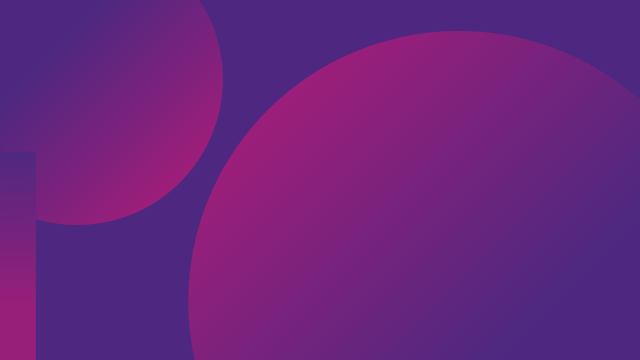
This background is drawn by a WebGL 2 fragment shader. Its source:

```glsl
#version 300 es
precision highp float;
// Two large discs and a corner bar on a flat violet ground.
// Each shape is a distance function filled with a linear blend between
// violet and magenta: diagonal for the discs, vertical for the bar.
uniform vec2 u_resolution;
out vec4 fragColor;

const vec3 VIOLET = vec3(0.306, 0.157, 0.502);
const vec3 MAGENTA = vec3(0.608, 0.118, 0.478);

// Signed distance to a box given its centre offset and half size.
float boxDistance(vec2 p, vec2 halfSize) {
    vec2 d = abs(p) - halfSize;
    return length(max(d, 0.0)) + min(max(d.x, d.y), 0.0);
}

// Antialiased coverage of a shape, one pixel wide at its edge.
float coverage(float dist, float pixel) {
    return clamp(0.5 - dist / pixel, 0.0, 1.0);
}

// Magenta amount rising linearly as x goes from start to end.
vec3 blend(float x, float start, float end) {
    return mix(VIOLET, MAGENTA, clamp((x - start) / (end - start), 0.0, 1.0));
}

// Disc filled along the diagonal that runs down and to the right.
vec3 paintDisc(vec3 under, vec2 p, float radius, vec2 span, float pixel) {
    float along = dot(p, vec2(1.0, -1.0)) * inversesqrt(2.0);
    return mix(under, blend(along, span.x, span.y), coverage(length(p) - radius, pixel));
}

void main() {
    // One unit is the canvas height.
    vec2 p = gl_FragCoord.xy / u_resolution.y;
    float pixel = 1.0 / u_resolution.y;
    vec3 color = VIOLET;

    // Upper left disc, then the large disc cut by the right and lower edges.
    color = paintDisc(color, p - vec2(0.214, 0.780), 0.405, vec2(-0.100, 0.382), pixel);
    color = paintDisc(color, p - vec2(1.275, 0.162), 0.752, vec2(0.185, -0.729), pixel);

    // Bar rising from the lower left corner, faintly translucent.
    float bar = boxDistance(p - vec2(0.0, 0.2395), vec2(0.0995, 0.3395));
    color = mix(color, blend(p.y, 0.579, 0.155), 0.95 * coverage(bar, pixel));

    fragColor = vec4(color, 1.0);
}
```
